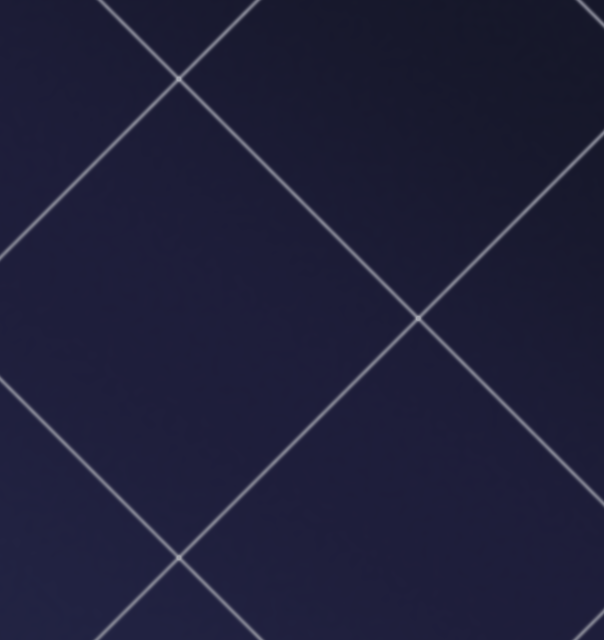
Give the GLSL for this pattern, as a WebGL 2 fragment shader.

```glsl
#version 300 es
precision highp float;
// Large diagonal lattice of thin, soft grey lines on a shaded midnight-blue ground.

uniform vec2 u_resolution;
out vec4 fragColor;

// Lengths are in units of the canvas height
const vec2  CROSSING    = vec2(0.6536, 0.5026); // one lattice crossing
const float DIAGONAL    = 0.748;                // full diagonal of a diamond
const float LINE_SIGMA  = 0.0025;               // softness radius of a line
const float LINE_ALPHA  = 0.92;
const float LINE_WEAR   = 0.10;                 // brightness change along lines
const float WEAR_SCALE  = 70.0;
const float GRAIN       = 0.004;                // faint mottling of the ground
const float GRAIN_SCALE = 55.0;

const vec3 LINE_COLOR = vec3(0.520, 0.525, 0.580);
const vec3 BLUE_LIGHT = vec3(0.132, 0.137, 0.260);
const vec3 BLUE_MID   = vec3(0.118, 0.117, 0.230);
const vec3 BLUE_DARK  = vec3(0.087, 0.092, 0.165);

// Pseudo-random unit gradient for a grid point
vec2 hashGradient(vec2 cell) {
    vec3 p = fract(cell.xyx * vec3(0.1031, 0.1030, 0.0973));
    p += dot(p, p.yzx + 33.33);
    float angle = 6.28319 * fract((p.x + p.y) * p.z);
    return vec2(cos(angle), sin(angle));
}

// Gradient noise, roughly -0.7 to 0.7
float gradientNoise(vec2 p) {
    vec2 i = floor(p), f = fract(p);
    vec2 w = f * f * f * (f * (f * 6.0 - 15.0) + 10.0);
    vec2 e = vec2(1.0, 0.0);
    float a = dot(hashGradient(i), f);
    float b = dot(hashGradient(i + e.xy), f - e.xy);
    float c = dot(hashGradient(i + e.yx), f - e.yx);
    float d = dot(hashGradient(i + e.xx), f - e.xx);
    return mix(mix(a, b, w.x), mix(c, d, w.x), w.y);
}

// Ground: light at lower left, dark at upper right
vec3 groundColor(vec2 uv, vec2 p) {
    float t = dot(uv, vec2(0.4, 0.6));
    vec3 color = mix(BLUE_LIGHT, BLUE_MID, smoothstep(0.0, 0.4, t));
    color = mix(color, BLUE_DARK, smoothstep(0.4, 0.95, t));
    return color + GRAIN * gradientNoise(p * GRAIN_SCALE);
}

// Distances to the nearest line of each diagonal family
vec2 latticeDistance(vec2 p) {
    vec2 q = p - CROSSING;
    vec2 diagonal = vec2(q.x + q.y, q.x - q.y) / DIAGONAL;
    return abs(fract(diagonal + 0.5) - 0.5) * DIAGONAL * inversesqrt(2.0);
}

void main() {
    vec2 p = gl_FragCoord.xy / u_resolution.y;
    vec2 uv = gl_FragCoord.xy / u_resolution;

    // Soft line profiles, never narrower than a pixel allows
    float sigma = max(LINE_SIGMA, 0.5 / u_resolution.y);
    vec2 d = latticeDistance(p) / sigma;
    vec2 line = LINE_ALPHA * exp(-0.5 * d * d);
    line *= 1.0 + LINE_WEAR * gradientNoise(p * WEAR_SCALE);

    // Both families overlap, so crossings come out brighter
    vec3 ground = groundColor(uv, p);
    vec3 color = ground + (LINE_COLOR - ground) * min(line.x + line.y, 1.3);
    fragColor = vec4(color, 1.0);
}
```
